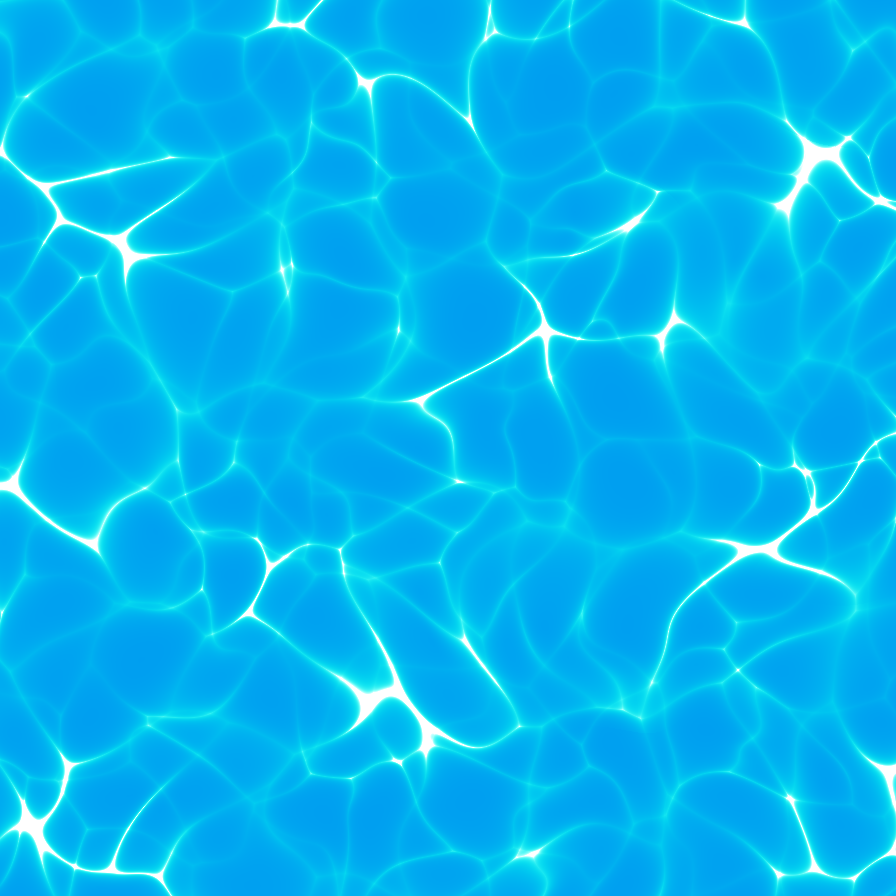
A WebGL 2 fragment shader for this texture:

```glsl
#version 300 es
precision highp float;

#define CELLS 7.4
#define FINE_CELLS 9.3
#define WARP 0.21
#define JITTER 0.88
#define LINE_WIDTH 0.055
#define GLOW_WIDTH 0.17
#define LINE_LIGHT 0.31
#define GLOW_LIGHT 0.125
#define FINE_SHARE 0.5
#define DEEP_GREEN 0.618

uniform vec2 u_resolution;
out vec4 fragColor;

vec2 hash22(vec2 p) {
    vec3 q = fract(p.xyx * vec3(0.1031, 0.1030, 0.0973));
    q += dot(q, q.yzx + 33.33);
    return fract((q.xx + q.yz) * q.zy);
}

mat2 rotation(float angle) {
    float c = cos(angle), s = sin(angle);
    return mat2(c, s, -s, c);
}

// Bends straight cell borders with rotated layers of sines
vec2 ripple(vec2 p) {
    float amplitude = WARP, frequency = 2.1;
    for (int i = 0; i < 3; i++) {
        float phase = float(i) * 2.4;
        vec2 q = rotation(0.6 + phase) * p * frequency;
        p += amplitude * sin(q.yx + 0.7 * sin(q * 0.43 + phase) + phase);
        amplitude *= 0.42;
        frequency *= 1.9;
    }
    return p;
}

// Irregular brightness along the lines, 0 to 1
float focus(vec2 p) {
    float wave = sin(p.x * 1.9 + 1.6 * sin(p.y * 1.3))
               + sin(p.y * 2.3 + 1.8 * sin(p.x * 0.9 + 1.0))
               + 0.7 * sin(dot(p, vec2(3.1, -2.7)) + sin(p.x * 2.2));
    return smoothstep(-1.7, 2.3, wave);
}

// Smooth cellular borders: x = sharp line, y = wide glow; both grow at junctions
vec2 cellBorders(vec2 p) {
    vec2 cell = floor(p), local = fract(p);
    vec2 falloff = 1.0 / vec2(LINE_WIDTH, GLOW_WIDTH);
    vec2 total = vec2(0.0);
    float nearest = 9.0;
    for (int y = -1; y <= 1; y++) {
        for (int x = -1; x <= 1; x++) {
            vec2 offset = vec2(x, y);
            vec2 site = offset + 0.5 + JITTER * (hash22(cell + offset + 57.0) - 0.5);
            float dist = length(site - local);
            nearest = min(nearest, dist);
            total += exp(-dist * falloff);
        }
    }
    return max(total * exp(nearest * falloff) - 1.0, 0.0);
}

// Light gathered by one sheet of ripples
float caustics(vec2 p) {
    vec2 border = cellBorders(ripple(p));
    float strength = focus(p);
    float line = border.x * mix(0.06, 1.0, strength * strength);
    float glow = border.y * mix(0.45, 1.0, strength);
    return LINE_LIGHT * line + GLOW_LIGHT * glow;
}

// Deep azure through cyan to white
vec3 waterColor(float light) {
    float green = DEEP_GREEN + light;
    float x = clamp((green - 0.62) / 0.38, 0.0, 1.12);
    float whiteness = pow(x, 6.0);
    return clamp(vec3(0.55 * whiteness, green, 0.94 + 0.04 * whiteness), 0.0, 1.0);
}

void main() {
    vec2 uv = gl_FragCoord.xy / min(u_resolution.x, u_resolution.y);

    float light = caustics(uv * CELLS + 3.7);
    vec2 fineUv = rotation(0.9) * uv * FINE_CELLS + 21.3;
    light += FINE_SHARE * caustics(fineUv);

    fragColor = vec4(waterColor(light), 1.0);
}
```
